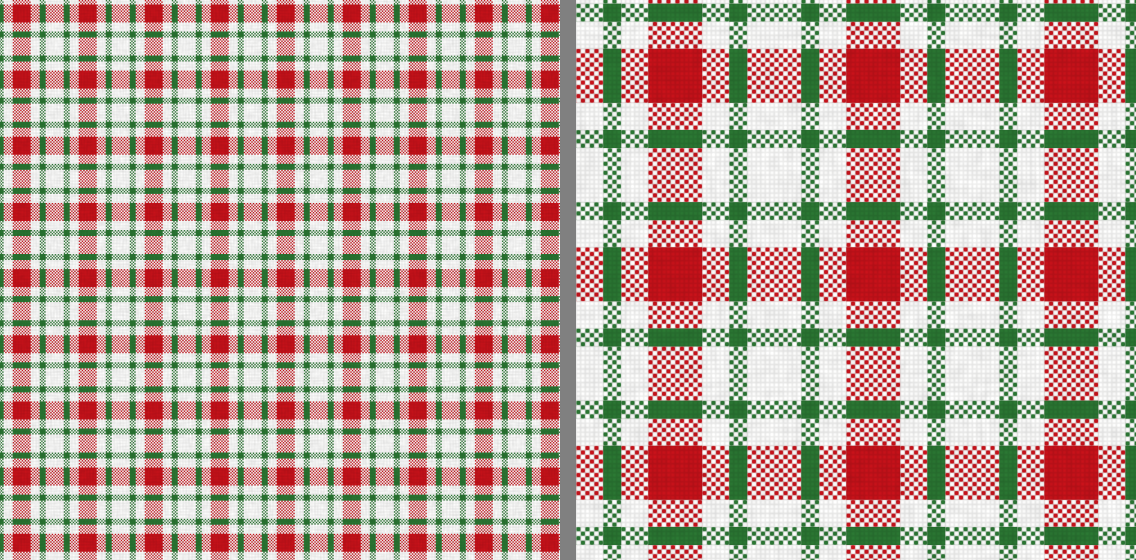
Left, the full canvas; right, a detail of the centre.
Give the GLSL for this pattern, as a Shadertoy shader.

```glsl
// Woven red, green and white plaid: warp and weft share one stripe sequence,
// counted in threads. A plain weave dots the stripes where they cross white;
// gradient noise along both thread directions gives a faint linen grain.

const vec2 REPEATS = vec2(8.482, 8.464);       // repeats per canvas height
const vec2 RED_CENTER = vec2(0.0387, 0.0308);  // middle of the first red bands
const float THREADS = 44.0;                   // threads per repeat
const float RED_HALF = 6.0;                   // half widths, in threads
const float GREEN_HALF = 2.0;
const float GREEN_OFFSET = 14.0;              // red middle to green middle
const vec3 WHITE = vec3(0.935, 0.935, 0.932);
const vec3 RED = vec3(0.735, 0.065, 0.095);
const vec3 GREEN = vec3(0.155, 0.435, 0.185);
const float WEAVE_LOW = -0.30;                // soft threshold of raised threads
const float WEAVE_HIGH = 0.50;
const float RELIEF = 0.10;
const float MEAN_RELIEF = 0.405;              // average of |sin * sin|
const float GRAIN = 0.045;
const int SAMPLES = 4;                        // subsamples per pixel side
const float PI = 3.14159;

vec2 hashGradient(vec2 cell) {
    vec3 p = fract(vec3(cell.xyx) * vec3(0.1031, 0.1030, 0.0973));
    p += dot(p, p.yzx + 33.33);
    float angle = 2.0 * PI * fract((p.x + p.y) * p.z);
    return vec2(cos(angle), sin(angle));
}

float gradientNoise(vec2 p) {
    vec2 i = floor(p), f = fract(p);
    vec2 u = f * f * f * (f * (f * 6.0 - 15.0) + 10.0);
    vec2 e = vec2(0.0, 1.0);
    float a = dot(hashGradient(i), f);
    float b = dot(hashGradient(i + e.yx), f - e.yx);
    float c = dot(hashGradient(i + e.xy), f - e.xy);
    float d = dot(hashGradient(i + e.yy), f - e.yy);
    return mix(mix(a, b, u.x), mix(c, d, u.x), u.y);
}

// Coverage of a band of the given half width around zero, on both axes
vec2 band(vec2 d, float halfWidth, float soft) {
    return 1.0 - smoothstep(halfWidth - soft, halfWidth + soft, abs(d));
}

vec3 weave(vec2 thread, float soft) {
    // Stripes, mirrored about the red band
    vec2 d = abs(mod(thread + 0.5 * THREADS, THREADS) - 0.5 * THREADS);
    vec2 red = band(d, RED_HALF, soft);
    vec2 green = band(d - GREEN_OFFSET, GREEN_HALF, soft);

    // Checkerboard of raised warp and raised weft
    vec2 wave = sin(PI * thread);
    float lift = wave.x * wave.y;
    vec2 raised = smoothstep(WEAVE_LOW, WEAVE_HIGH, vec2(lift, -lift));

    // Dotted over white, solid where two coloured stripes cross; green wins
    vec2 redDots = red * raised;
    vec2 greenDots = green * raised;
    float redInk = max(max(redDots.x, redDots.y), red.x * red.y);
    float greenInk = max(max(greenDots.x, greenDots.y), green.x * green.y);
    greenInk = max(greenInk, max(green.x * red.y, green.y * red.x));

    vec3 color = mix(mix(WHITE, RED, redInk), GREEN, greenInk);
    return color * (1.0 + RELIEF * (abs(lift) - MEAN_RELIEF));
}

void mainImage(out vec4 fragColor, in vec2 fragCoord) {
    vec2 threadScale = REPEATS * THREADS;
    float soft = 0.5 * threadScale.x / (iResolution.y * float(SAMPLES));

    // Average the cloth over the pixel
    vec3 color = vec3(0.0);
    for (int j = 0; j < SAMPLES; j++) {
        for (int i = 0; i < SAMPLES; i++) {
            vec2 offset = (vec2(i, j) + 0.5) / float(SAMPLES) - 0.5;
            vec2 p = (fragCoord + offset) / iResolution.y;
            color += weave((p - RED_CENTER) * threadScale, soft);
        }
    }
    color /= float(SAMPLES * SAMPLES);

    // Uneven yarn along weft and warp
    vec2 thread = fragCoord / iResolution.y * threadScale;
    float grain = gradientNoise(thread * vec2(0.17, 0.71))
                + gradientNoise(thread * vec2(0.71, 0.17) + 57.3);
    color *= 1.0 + GRAIN * grain;

    fragColor = vec4(clamp(color, 0.0, 1.0), 1.0);
}
```
